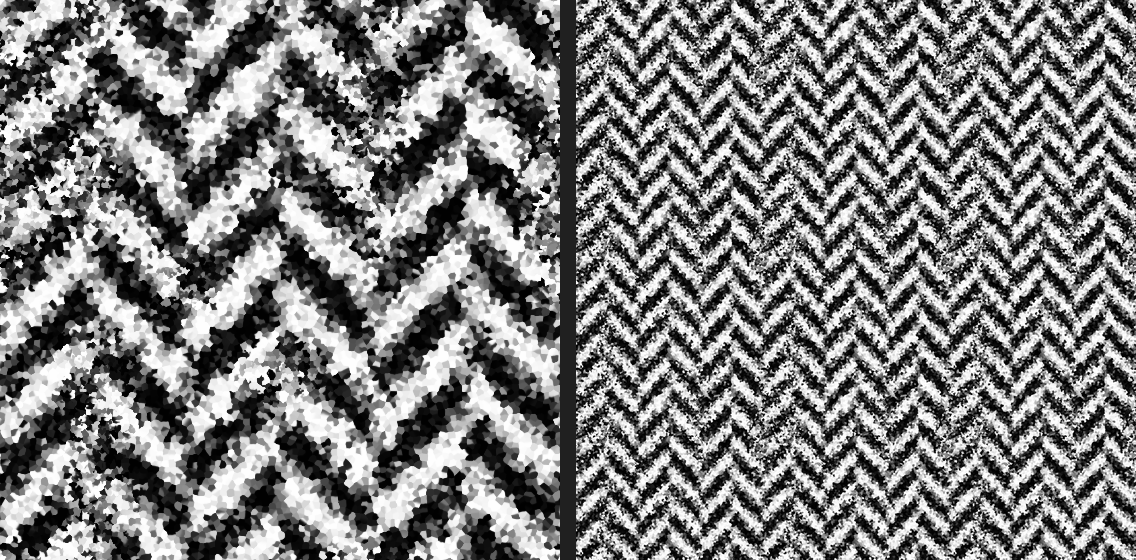
Left: one tile. Right: repeated 3 by 3.
This pattern is drawn by a three.js fragment shader. Its source:

```glsl
varying vec2 vUv;

#define THREADS 24.0      // threads across and up, a multiple of 8
#define COLUMN 4.0        // threads per herringbone column
#define CELLS 96.0        // crystal chips across and up
#define EDGE_SHARPNESS 14.0
#define BLUR 0.8          // softness of a thread edge, in threads
#define SCATTER 0.75      // random shift of a chip, in threads
#define RAGGED 0.45       // wavering of the band edges, in threads
#define SHATTER 0.9       // breaking of chips in worn areas, in chips
#define TONE_NOISE 0.12
#define INK vec3(0.005)
#define PAPER vec3(0.995)

vec2 hash2(vec2 p) {
  vec3 q = fract(p.xyx * vec3(0.1031, 0.1030, 0.0973));
  q += dot(q, q.yzx + 33.33);
  return fract((q.xx + q.yz) * q.zy);
}

// Value noise that wraps after a whole number of lattice steps
vec2 wrapNoise(vec2 uv, float period, float seed) {
  vec2 p = uv * period;
  vec2 i = floor(p);
  vec2 f = smoothstep(0.0, 1.0, p - i);
  vec2 a = hash2(mod(i, period) + seed);
  vec2 b = hash2(mod(i + vec2(1.0, 0.0), period) + seed);
  vec2 c = hash2(mod(i + vec2(0.0, 1.0), period) + seed);
  vec2 d = hash2(mod(i + 1.0, period) + seed);
  return mix(mix(a, b, f.x), mix(c, d, f.x), f.y);
}

// Two-over-two twill whose direction flips in every other column
float weave(vec2 thread) {
  float column = floor((thread.x + 0.5) / COLUMN);
  float i = thread.x - column * COLUMN;
  float flipped = step(0.5, mod(column + 0.25, 2.0) - 0.5);
  float row = thread.y + mix(-i, i - 1.0, flipped);
  return step(abs(mod(row + 0.5, 4.0) - 2.0), 1.0);
}

float softWeave(vec2 p) {
  p -= 0.5;
  vec2 i = floor(p);
  vec2 f = smoothstep(0.5 - 0.5 * BLUR, 0.5 + 0.5 * BLUR, p - i);
  float low = mix(weave(i), weave(i + vec2(1.0, 0.0)), f.x);
  float high = mix(weave(i + vec2(0.0, 1.0)), weave(i + 1.0), f.x);
  return mix(low, high, f.y);
}

// Flat tone of one chip, taken from the weave near its site
float chipTone(vec2 site, vec2 id, float wear) {
  vec2 uv = site / CELLS;
  vec2 shift = (hash2(id + 211.0) - 0.5) * SCATTER * (1.0 + wear);
  shift += (wrapNoise(uv, 48.0, 57.0) - 0.5) * RAGGED;
  float grain = (hash2(id + 419.0).x - 0.5) * TONE_NOISE;
  return clamp(softWeave(uv * THREADS + shift) + grain, 0.0, 1.0);
}

void main() {
  // Patches of heavier wear
  float wear = smoothstep(0.5, 0.85, wrapNoise(vUv, 6.0, 13.0).x);

  // Fine warp that splinters the chips
  vec2 warp = wrapNoise(vUv, 2.0 * CELLS, 101.0) - 0.5;
  vec2 p = vUv * CELLS + warp * SHATTER * (0.2 + 0.8 * wear);

  // Voronoi chips, blended narrowly at their borders
  vec2 base = floor(p);
  float toneSum = 0.0;
  float weightSum = 0.0;
  for (int y = -1; y <= 1; y++) {
    for (int x = -1; x <= 1; x++) {
      vec2 cell = base + vec2(float(x), float(y));
      vec2 id = mod(cell, CELLS);
      vec2 site = cell + 0.05 + 0.9 * hash2(id);
      vec2 toSite = site - p;
      float weight = exp(-EDGE_SHARPNESS * dot(toSite, toSite));
      toneSum += weight * chipTone(site, id, wear);
      weightSum += weight;
    }
  }
  gl_FragColor = vec4(mix(INK, PAPER, toneSum / weightSum), 1.0);
}
```
